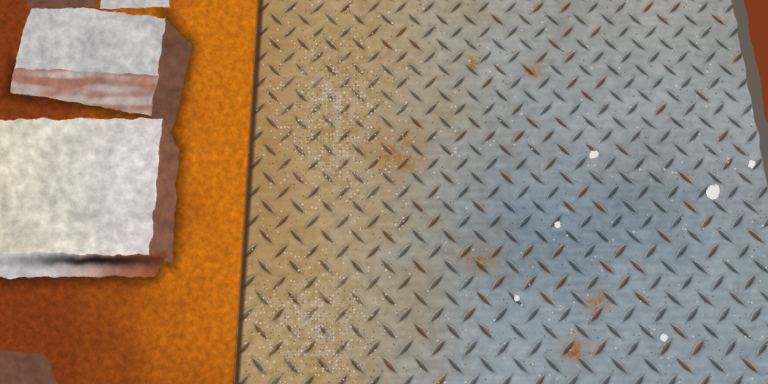
Write a Shadertoy shader that draws this texture.

```glsl
// Worn steel tread plate beside a rusty sheet carrying weathered stone bricks.

float hash(vec2 p) {
    vec3 q = fract(p.xyx * 0.1031);
    q += dot(q, q.yzx + 33.33);
    return fract((q.x + q.y) * q.z);
}

float slope(vec2 cell, vec2 f) {
    float a = 6.2832 * hash(cell);
    return dot(vec2(cos(a), sin(a)), f);
}

// Gradient noise
float noise(vec2 p) {
    vec2 i = floor(p), f = p - i, w = f * f * (3.0 - 2.0 * f), e = vec2(1, 0);
    return mix(mix(slope(i, f), slope(i + e, f - e), w.x),
        mix(slope(i + e.yx, f - e.yx), slope(i + 1.0, f - 1.0), w.x), w.y);
}

float fbm(vec2 p) {
    float sum = 0.0, amp = 0.6;
    for (int i = 0; i < 4; i++, amp *= 0.55) {
        sum += amp * noise(p);
        p = mat2(1.6, 1.2, -1.2, 1.6) * p + 7.3;
    }
    return sum;
}

float fill(float d, float soft) { return 1.0 - smoothstep(-soft, soft, d); }

float blob(vec2 p, float x, float y, vec2 size) {
    vec2 q = (p - vec2(x, y)) / size;
    return exp(-dot(q, q));
}

// Convex quad with counter-clockwise corners
float side(vec2 p, vec2 a, vec2 b) {
    vec2 d = normalize(b - a);
    return dot(p - a, vec2(d.y, -d.x));
}

float quad(vec2 p, vec4 ab, vec4 cd) {
    return max(max(side(p, ab.xy, ab.zw), side(p, ab.zw, cd.xy)),
        max(side(p, cd.xy, cd.zw), side(p, cd.zw, ab.xy)));
}

// Scattered grains
float specks(vec2 p, float scale, float density, float px) {
    vec2 q = p * scale, cell = floor(q);
    float r = 0.1 + 0.2 * hash(cell + 5.5);
    vec2 centre = 0.3 + 0.4 * vec2(hash(cell + 3.1), hash(cell + 8.7));
    return step(hash(cell), density) * fill(length(q - cell - centre) - r, px * scale);
}

// Lattice of raised lugs leaning along dir
vec3 addLugs(vec3 col, vec2 uv, vec2 dir, float rust, float px) {
    vec2 cell = floor(uv + 0.5), q = (uv - cell) * vec2(0.078, 0.075);
    float along = dot(q, dir) / 0.024, across = dot(q, vec2(-dir.y, dir.x));
    float d = abs(across) - 0.0058 * (1.0 - along * along);
    float worn = smoothstep(0.55, 1.0, hash(cell + dir * 9.0) + rust);
    float light = smoothstep(-0.004, 0.004, across);
    col *= 1.0 - 0.16 * fill(d - 0.003, 0.005);
    vec3 metal = mix(col * 0.83, vec3(0.53, 0.32, 0.19), 0.55 * worn);
    col = mix(col, metal * mix(0.72, 1.12, light), fill(d, px));
    return mix(col, vec3(0.8), 0.5 * light * fill(abs(d) - 0.0008, px));
}

vec3 treadPlate(vec2 p, float px) {
    float n = fbm(p * 5.0), fine = fbm(p * 45.0), t = p.y - 0.5;
    float cool = smoothstep(0.72, 1.32, p.x + 0.22 * n - 0.12 * p.y);
    vec3 steel = mix(vec3(0.56, 0.6, 0.63), vec3(0.61, 0.61, 0.59), p.y * p.y);
    steel -= vec3(0.08, 0.06, 0.04) * blob(p, 1.45, 0.42, vec2(0.4, 0.18));
    vec3 col = mix(vec3(0.68, 0.57, 0.4), steel, cool);
    col += 0.07 * n + 0.08 * fine + 0.05 * noise(p * vec2(12, 90));

    // Rust stains: centre and radius
    vec3 stains[6] = vec3[6](vec3(1.23, 0.84, 0.02), vec3(1.39, 0.82, 0.022),
        vec3(1.25, 0.33, 0.03), vec3(1.56, 0.22, 0.03), vec3(1.5, 0.09, 0.035), vec3(1.04, 0.6, 0.07));
    float rust = 0.6 * blob(p, 0.68, 0.7, vec2(0.1, 0.3));
    for (int i = 0; i < 6; i++) rust += blob(p + 0.025 * fine, stains[i].x, stains[i].y, stains[i].zz);
    col = mix(col, vec3(0.62, 0.36, 0.15), min(rust, 1.0) * smoothstep(-0.3, 0.4, fine));

    // Lugs narrow gently with distance
    vec2 uv = vec2(p.x - 0.972, t) * (1.0 + 0.19 * t) / vec2(0.078, 0.075);
    col = addLugs(col, uv, vec2(0.707), 0.25 * rust, px);
    col = addLugs(col, uv + 0.5, vec2(0.707, -0.707), 0.25 * rust, px);

    // Mortar dust and crumbs
    float dust = blob(p, 0.87, 0.7, vec2(0.13, 0.2)) + blob(p, 0.82, 0.14, vec2(0.14));
    col = mix(col, vec3(0.7, 0.64, 0.57), 0.7 * dust * smoothstep(-0.25, 0.3, fine + 0.4 * n));
    col = mix(col, vec3(0.83, 0.8, 0.76), 0.8 * specks(p, 110.0, 0.02 + 0.4 * dust, px));
    col = mix(col, vec3(0.43, 0.31, 0.22), 0.6 * specks(p + 4.0, 130.0, 0.03 + 0.25 * dust, px));

    // Paint splashes: centre and radius
    vec3 drops[6] = vec3[6](vec3(1.547, 0.596, 0.011), vec3(1.857, 0.5, 0.018),
        vec3(1.96, 0.575, 0.01), vec3(1.45, 0.414, 0.008), vec3(1.346, 0.227, 0.008), vec3(1.73, 0.12, 0.009));
    for (int i = 0; i < 6; i++)
        col = mix(col, vec3(0.89), fill(length(p - drops[i].xy) - drops[i].z + 0.012 * fine, px));
    return col;
}

vec3 addFace(vec3 col, vec2 p, float d, vec3 stone, float px) {
    return mix(col, stone * (1.0 + 0.25 * fbm(p * 40.0) + 0.18 * fbm(p * 10.0)), fill(d, px));
}

vec3 rustAndBricks(vec2 p, float px) {
    float n = fbm(p * 6.0), pink = smoothstep(-0.3, 0.3, noise(p * vec2(9, 40)));
    float bright = smoothstep(0.1, 0.6, p.x + 0.25 * n) * smoothstep(-0.25, 0.45, p.y + 0.3 * p.x);
    vec3 col = mix(vec3(0.5, 0.23, 0.09), vec3(0.78, 0.44, 0.09), bright) * (1.0 + 0.3 * fbm(p * 60.0));
    vec3 red = vec3(0.58, 0.32, 0.23), grey = vec3(0.75, 0.74, 0.74), brown = vec3(0.44, 0.3, 0.24);
    vec2 q = p + 0.011 * vec2(fbm(p * 22.0), fbm(p * 22.0 + 9.0));
    float frontA = quad(q, vec4(0.026, 0.76, 0.39, 0.7), vec4(0.415, 0.81, 0.036, 0.828));
    float sideA = quad(q, vec4(0.385, 0.7, 0.448, 0.648), vec4(0.5, 0.88, 0.43, 0.953));
    float topA = quad(q, vec4(0.036, 0.823, 0.411, 0.805), vec4(0.43, 0.953, 0.083, 0.995));
    float frontB = quad(q, vec4(-0.1, 0.276, 0.4, 0.28), vec4(0.44, 0.345, -0.1, 0.35));
    float sideB = quad(q, vec4(0.385, 0.335, 0.448, 0.315), vec4(0.465, 0.61, 0.425, 0.692));
    float topB = quad(q, vec4(-0.1, 0.345, 0.39, 0.335), vec4(0.425, 0.692, -0.1, 0.688));
    col *= 1.0 - 0.5 * fill(min(min(frontA, sideA), min(frontB, sideB)) - 0.012, 0.028);
    col = addFace(col, p, sideA, brown, px);
    col = addFace(col, p, frontA, mix(grey, red, 0.2 + 0.5 * pink), px);
    col = addFace(col, p, topA, grey, px);
    col = addFace(col, p, sideB, brown * 1.15, px);
    float soot = 0.8 * blob(q, 0.25, 0.322, vec2(0.17, 0.014));
    col = addFace(col, p, frontB, mix(grey, red, smoothstep(0.1, 0.42, p.x)) * (1.0 - soot), px);
    col = addFace(col, p, topB, vec3(0.83, 0.8, 0.72 + 0.2 * p.x), px);
    col = addFace(col, p, max(abs(q.x - 0.16) - 0.09, 0.98 - q.y), brown, px);
    col = addFace(col, p, max(abs(q.x - 0.35) - 0.09, 0.978 - q.y), grey, px);
    return addFace(col, p, max(q.y - 0.083, q.x - 0.151 + 0.43 * q.y), brown, px);
}

void mainImage(out vec4 fragColor, in vec2 fragCoord) {
    vec2 p = fragCoord / iResolution.y;
    float px = 1.0 / iResolution.y, seam = p.x - 0.609 - 0.063 * p.y;
    float border = p.x - 2.1 + 0.195 * p.y + 0.008 * noise(p * 25.0);
    vec3 col = seam < 0.0 ? rustAndBricks(p, px) : treadPlate(p, px);
    // Dark seam and right border
    col = mix(col, vec3(0.25, 0.17, 0.12), 0.85 * fill(abs(seam - 0.007) - 0.007, 0.006));
    col = mix(col, vec3(0.4, 0.37, 0.33), fill(-border, px));
    col = mix(col, vec3(0.5, 0.23, 0.12), fill(0.032 - border, px));
    fragColor = vec4(col, 1.0);
}
```
